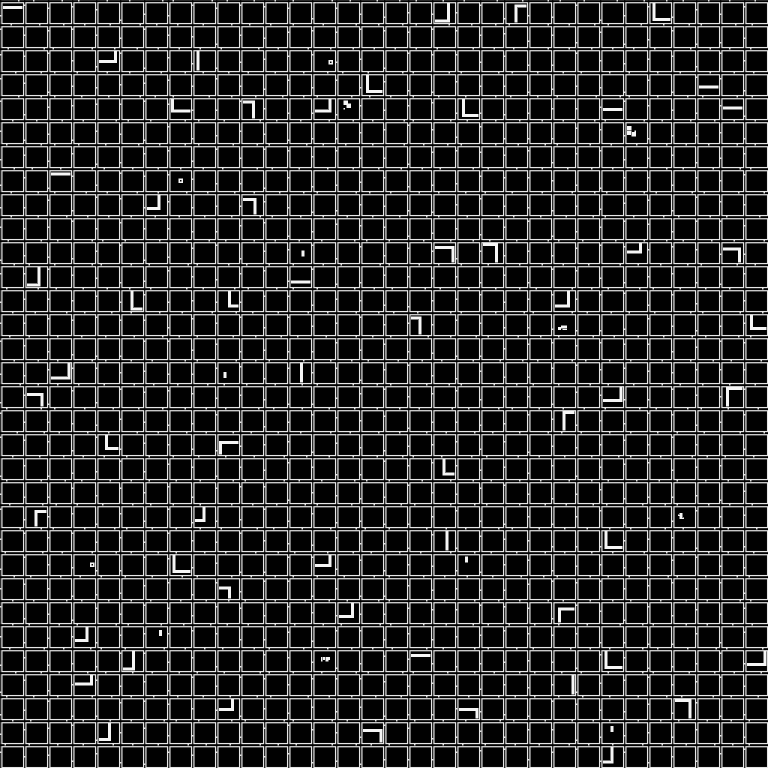
This pattern is drawn by a three.js fragment shader. Its source:

```glsl
// A 32 by 32 grid of thin grey square frames on black, one pale dot in every gap
// between frames, and sparse white marks (corners, bars, small scraps) inside cells.
// Shapes are unions of rectangles with exact box-filtered coverage; hashes place them.

varying vec2 vUv;

const float CELLS = 32.0;
const float BLOCK = 4.0;                 // cells per side sharing one large mark
const float UNIT = 1.0 / 16.0;           // small step within one cell
const float LINE = 0.81 * UNIT;          // frame line width
const float STROKE = 2.0 * UNIT;         // mark stroke width
const float INNER_LO = 1.5 * UNIT;       // room for marks inside a frame
const float INNER_HI = 14.5 * UNIT;
const vec3 BLACK = vec3(0.005);
const vec3 GREY = vec3(0.9);
const vec3 WHITE = vec3(0.96);

vec2 hash2(vec2 p, float seed) {
  vec3 r = fract(p.xyx * vec3(0.1031, 0.1030, 0.0973) + seed * 0.137);
  r += dot(r, r.yzx + 33.33);
  return fract((r.xx + r.yz) * r.zy);
}

// Share of a filter of size w around q that lies in the rectangle lo..hi
float rect(vec2 q, vec2 lo, vec2 hi, vec2 w) {
  vec2 c = clamp((min(q + 0.5 * w, hi) - max(q - 0.5 * w, lo)) / w, 0.0, 1.0);
  return c.x * c.y;
}

float frame(vec2 q, vec2 w) {
  vec2 lo = vec2(0.38, 0.92) * UNIT;
  vec2 hi = vec2(15.62 * UNIT);
  return rect(q, lo, hi, w) - rect(q, lo + LINE, hi - LINE, w);
}

// The frame of this cell plus the edges of the nearest neighbours
float frames(vec2 q, vec2 w) {
  vec2 side = 1.0 - 2.0 * step(0.5, q);
  float sum = frame(q, w) + frame(q + side, w);
  sum += frame(q + vec2(side.x, 0.0), w) + frame(q + vec2(0.0, side.y), w);
  return min(sum, 1.0);
}

// One dot per cell edge; the gap runs along y and is centred on whole x
float gapDot(vec2 p, float seed, vec2 w) {
  vec2 id = vec2(floor(p.x + 0.5), floor(p.y));
  float along = floor(3.0 + 11.0 * hash2(id, seed).x) * UNIT;
  return rect(p - id - vec2(0.0, along), vec2(-0.5 * UNIT), vec2(0.5 * UNIT), w);
}

// Two arms from a bend to the frame
float corner(vec2 q, vec2 bend, vec2 w) {
  float down = rect(q, bend, vec2(bend.x + STROKE, INNER_HI), w);
  float across = rect(q, bend, vec2(INNER_HI, bend.y + STROKE), w);
  return max(down, across);
}

float bar(vec2 q, float x, vec2 w) {
  return rect(q, vec2(x, INNER_LO), vec2(x + STROKE, INNER_HI), w);
}

float ring(vec2 q, vec2 lo, vec2 w) {
  vec2 hi = lo + 3.0 * UNIT;
  return rect(q, lo, hi, w) - rect(q, lo + UNIT, hi - UNIT, w);
}

// A ragged clump of short strokes
float scrap(vec2 q, vec2 lo, vec2 id, vec2 w) {
  float d = 0.0;
  for (int i = 0; i < 4; i++) {
    vec2 start = lo + floor(5.0 * hash2(id, 20.0 + float(i))) * UNIT;
    vec2 size = (1.0 + floor(3.0 * hash2(id, 30.0 + float(i)))) * UNIT;
    d = max(d, rect(q, start, start + size, w));
  }
  return d;
}

float largeMark(vec2 q, vec2 start, float kind, vec2 w) {
  if (kind < 0.8) return corner(q, start, w);
  return kind < 0.9 ? bar(q, start.x, w) : bar(q.yx, start.x, w.yx);
}

float smallMark(vec2 q, vec2 start, float kind, vec2 id, vec2 w) {
  if (kind < 0.45) return rect(q, start, start + vec2(2.0, 4.0) * UNIT, w);
  return kind < 0.65 ? ring(q, start, w) : scrap(q, start, id, w);
}

// Most blocks hold one large mark in a random cell; small marks fall anywhere
float mark(vec2 q, vec2 id, vec2 w) {
  vec2 block = floor(id / BLOCK);
  vec2 host = block * BLOCK + floor(BLOCK * hash2(block, 8.0));
  bool hosts = distance(id, host) < 0.5 && hash2(block, 9.0).x < 0.88;

  vec2 pick = hash2(id, 1.0);
  vec2 flip = step(0.5, hash2(id, 3.0));
  vec2 m = mix(q, 1.0 - q, flip);
  vec2 start = (1.5 + floor(7.0 * hash2(id, 2.0))) * UNIT;
  if (hosts) return largeMark(m, start, pick.y, w);
  return pick.x < 0.018 ? smallMark(m, start, pick.y, id, w) : 0.0;
}

void main() {
  // Cells count from the upper left, with borders midway in the gaps
  vec2 p = vec2(vUv.x, 1.0 - vUv.y) * CELLS - 0.5 * UNIT;
  vec2 w = max(fwidth(vUv) * CELLS, vec2(1e-4));
  vec2 id = floor(p);
  vec2 q = p - id;

  float dots = max(gapDot(p, 5.0, w), gapDot(p.yx, 6.0, w.yx));
  vec3 color = mix(BLACK, GREY, frames(q, w));
  color = mix(color, GREY, dots);
  color = mix(color, WHITE, mark(q, id, w));
  gl_FragColor = vec4(color, 1.0);
}
```
